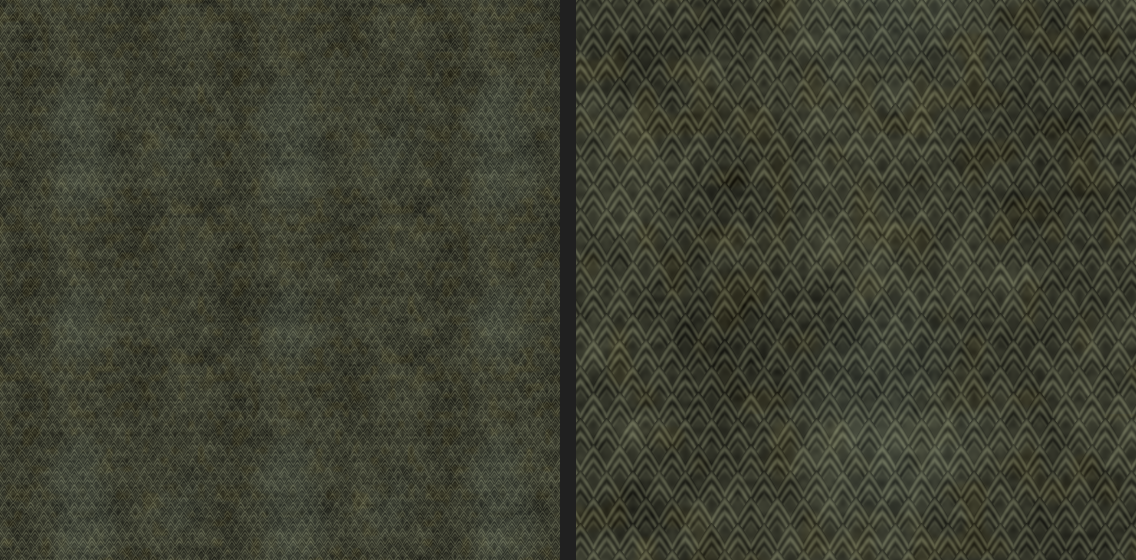
Left: the whole. Right: its middle third, enlarged.
This pattern is drawn by a WebGL 1 fragment shader. Its source:

```glsl
precision highp float;
// Weathered olive fabric of staggered pointed scales with nested grooves and repeating stains.

uniform vec2 u_resolution;

const vec2 SCALES = vec2(64.0, 64.0);   // scales across, rows down
const float ARCH_HEIGHT = 0.75;         // arch rise in row heights
const float ARCH_POWER = 1.2;           // curve of the pointed arch
const float GROOVE_STEP = 0.42;         // groove spacing in row heights
const float GROOVE_DEPTH = 0.085;       // brightness swing of the grooves
const float CORE_DEPTH = 0.060;         // darkness of the scale centre
const float SCALE_VARIATION = 0.045;
const float GRAIN_STRENGTH = 0.075;
const float STAIN_TILE = 0.375;         // size of one stain repeat
const float SEAM_HEIGHT = 0.42;         // where the stain repeat restarts
const float SEAM_SHIFT = 0.267;
const float STAIN_STRENGTH = 0.026;
const float GRIME_STRENGTH = 0.090;
const vec3 OLIVE = vec3(0.252, 0.260, 0.203);
const vec3 RUST_TINT = vec3(0.012, 0.003, -0.016);
const vec3 SLATE_TINT = vec3(-0.006, 0.002, 0.012);
const float TAU = 6.2831853;

float hash(vec2 p) {
  vec3 q = fract(vec3(p.xyx) * 0.1031);
  q += dot(q, q.yzx + 33.33);
  return fract((q.x + q.y) * q.z);
}

// Value noise that wraps after the given number of cells.
float wrapNoise(vec2 p, float period) {
  vec2 i = floor(p);
  vec2 f = fract(p);
  f = f * f * (3.0 - 2.0 * f);
  vec2 a = mod(i, period);
  vec2 b = mod(i + 1.0, period);
  float low = mix(hash(a), hash(vec2(b.x, a.y)), f.x);
  float high = mix(hash(vec2(a.x, b.y)), hash(b), f.x);
  return mix(low, high, f.y);
}

float grime(vec2 tile) {
  float sum = 0.0;
  float weight = 0.5;
  float period = 7.0;
  for (int octave = 0; octave < 4; octave++) {
    sum += weight * (wrapNoise(tile * period, period) - 0.5);
    weight *= 0.75;
    period *= 2.0;
  }
  return sum;
}

// Broad light and dark areas, from layered sines.
float stain(vec2 t) {
  float bands = -0.55 * cos(TAU * (t.y - 0.20));
  float columns = -0.60 * cos(2.0 * TAU * (t.x - 0.13));
  float glow = 0.5 * cos(TAU * (t.x - 0.42)) * (0.5 - 0.5 * cos(TAU * (t.y - 0.16)));
  float drift = 0.25 * sin(TAU * (t.x + 2.0 * t.y));
  return bands + columns + glow + drift;
}

float archHeight(float x) {
  return ARCH_HEIGHT * (1.0 - pow(2.0 * abs(fract(x) - 0.5), ARCH_POWER));
}

// Brightness offset of the scale that covers p, measured in scale units.
float scaleRelief(vec2 p) {
  float row = floor(p.y);
  float y = p.y - row;
  float x = p.x + 0.5 * mod(row, 2.0);
  float depth = archHeight(x) - y;
  if (depth < 0.0) {
    // Above the front arch, the next row shows behind it.
    row += 1.0;
    x = p.x + 0.5 * mod(row, 2.0);
    depth = 1.0 + archHeight(x) - y;
  }
  float groove = cos(TAU * (depth / GROOVE_STEP - 0.45));
  float fade = 1.0 - smoothstep(0.85, 1.15, depth);
  float core = smoothstep(0.75, 1.25, depth);
  float wear = hash(vec2(floor(x), row));
  float variation = SCALE_VARIATION * (wear - 0.5);
  return GROOVE_DEPTH * groove * fade - CORE_DEPTH * (0.4 + wear) * core + variation;
}

void main() {
  vec2 uv = gl_FragCoord.xy / u_resolution;

  // Scales, averaged over a grid of samples within the pixel.
  float relief = 0.0;
  for (int i = 0; i < 9; i++) {
    float n = float(i);
    vec2 offset = (vec2(mod(n, 3.0), floor(n / 3.0)) - 1.0) / 3.0;
    relief += scaleRelief((gl_FragCoord.xy + offset) / u_resolution * SCALES) / 9.0;
  }

  // Stain repeats, counted from the top and restarted at the seam.
  vec2 place = vec2(uv.x, 1.0 - uv.y);
  float belowSeam = 1.0 - smoothstep(-0.003, 0.003, uv.y - SEAM_HEIGHT);
  vec2 tileAbove = place / STAIN_TILE;
  vec2 tileBelow = (place - vec2(0.0, SEAM_SHIFT)) / STAIN_TILE;
  vec2 tile = mix(tileAbove, tileBelow, step(0.5, belowSeam));
  float blotch = mix(stain(tileAbove), stain(tileBelow), belowSeam);
  float dirt = mix(grime(tileAbove), grime(tileBelow), belowSeam);

  // Dark worn strip just above the seam.
  float strip = smoothstep(0.34, 0.40, uv.x) * (1.0 - smoothstep(0.57, 0.65, uv.x));
  strip *= smoothstep(0.415, 0.425, uv.y) * (1.0 - smoothstep(0.46, 0.50, uv.y));

  // Fine thread grain and tints.
  float grain = wrapNoise(uv * 256.0, 256.0) - 0.5;
  float tone = STAIN_STRENGTH * blotch + GRIME_STRENGTH * dirt - 0.025 * strip;
  float rust = smoothstep(0.55, 0.90, wrapNoise(tile * 23.0, 23.0));
  float slate = smoothstep(0.0, 1.3, blotch);

  vec3 color = OLIVE * (1.0 + (tone + relief + GRAIN_STRENGTH * grain) / 0.25);
  color += RUST_TINT * rust * (1.0 - 0.6 * slate) + SLATE_TINT * slate;
  gl_FragColor = vec4(clamp(color, 0.0, 1.0), 1.0);
}
```
